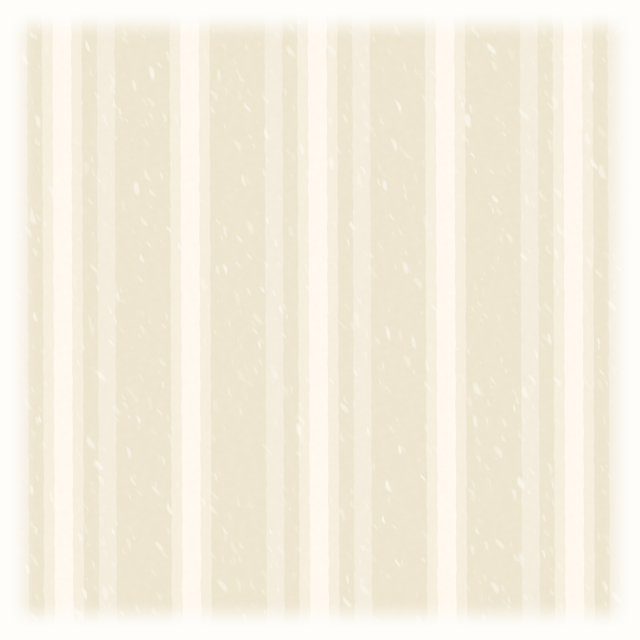
Write a three.js fragment shader that draws this pattern.

```glsl
// Faded cream ticking stripes with slanted pale flecks and soft worn borders.
varying vec2 vUv;

float hash(vec2 p) {
  vec3 q = fract(p.xyx * vec3(0.1031, 0.103, 0.0973));
  q += dot(q, q.yzx + 33.33);
  return fract((q.x + q.y) * q.z);
}

// Soft-edged band from its distance to the centre line
float band(float dist, float halfWidth) {
  return 1.0 - smoothstep(-0.0012, 0.0012, abs(dist) - halfWidth);
}

// Signed distance to the nearest of the lines spaced one period apart
float repeatLine(float x, float period) {
  return (fract(x / period + 0.5) - 0.5) * period;
}

// Cellular scatter of short slanted strokes
float flecks(vec2 p, float cellSize, float density, float size, float seed) {
  vec2 slanted = vec2(dot(p, vec2(0.9, 0.43)), dot(p, vec2(-0.43, 0.9)));
  vec2 cell = floor(slanted / cellSize);
  float cover = 0.0;
  for (int j = -1; j <= 1; j++) {
    for (int i = -1; i <= 1; i++) {
      vec2 id = cell + vec2(float(i), float(j));
      vec2 key = id + seed;
      vec2 jitter = vec2(hash(key + 11.7), hash(key + 37.1));
      vec2 d = slanted - (id + jitter) * cellSize;
      float scale = size * mix(0.5, 1.2, hash(key + 71.3));
      d.x += 0.15 * scale * sin(d.y / scale * 2.0 + jitter.x * 6.28);
      float r = length(d / vec2(scale * mix(0.24, 0.42, jitter.y), scale));
      float clump = 0.5 + 0.5 * sin(id.x * 0.8 + sin(id.y * 0.6 + seed));
      float present = step(hash(key + 93.9), density * (0.6 + 0.8 * clump));
      float strength = present * mix(0.25, 0.85, hash(key + 53.3));
      cover = max(cover, strength * (1.0 - smoothstep(0.45, 1.15, r)));
    }
  }
  return cover;
}

// Fine cloth mottling
float mottle(vec2 p) {
  vec2 q = p * 210.0;
  float sum = 0.0;
  float gain = 0.5;
  for (int i = 0; i < 4; i++) {
    sum += gain * sin(q.x + 1.7 * sin(q.y * 0.7)) * sin(q.y + 1.3 * sin(q.x * 0.6));
    q = mat2(0.8, 0.6, -0.6, 0.8) * q * 1.7 + 3.1;
    gain *= 0.6;
  }
  return sum;
}

void main() {
  vec2 p = vUv;
  float period = 0.399;

  // Slight lean and ragged stripe edges
  float x = p.x - 0.4974 - (0.5 - p.y) * 0.004;
  x += 0.0004 * sin(p.y * 91.0) + 0.0003 * sin(p.y * 233.0 + p.x * 40.0);

  float broad = repeatLine(x, period * 0.5);
  float narrow = abs(repeatLine(x, period)) - 0.0685;

  vec3 color = vec3(0.932, 0.901, 0.814);
  color = mix(color, vec3(0.957, 0.930, 0.871), band(narrow, 0.0138));
  color = mix(color, vec3(0.965, 0.936, 0.872), band(broad, 0.0312));
  color = mix(color, vec3(0.999, 0.972, 0.936), band(broad, 0.0145));
  color += mottle(p) * vec3(0.005, 0.006, 0.008);

  // Large sparse flecks over small faint ones
  float wear = flecks(p, 0.032, 0.42, 0.0115, 5.0);
  wear = max(wear, 0.6 * flecks(p, 0.021, 0.38, 0.0075, 83.0));
  color = mix(color, vec3(0.988, 0.976, 0.948), wear * 0.85);

  // Soft fade into the pale border
  vec2 inset = min(p, 1.0 - p);
  vec2 fade = smoothstep(vec2(0.012, 0.016), vec2(0.056, 0.064), inset);
  color = mix(vec3(0.996, 0.992, 0.982), color, fade.x * fade.y);

  gl_FragColor = vec4(color, 1.0);
}
```
